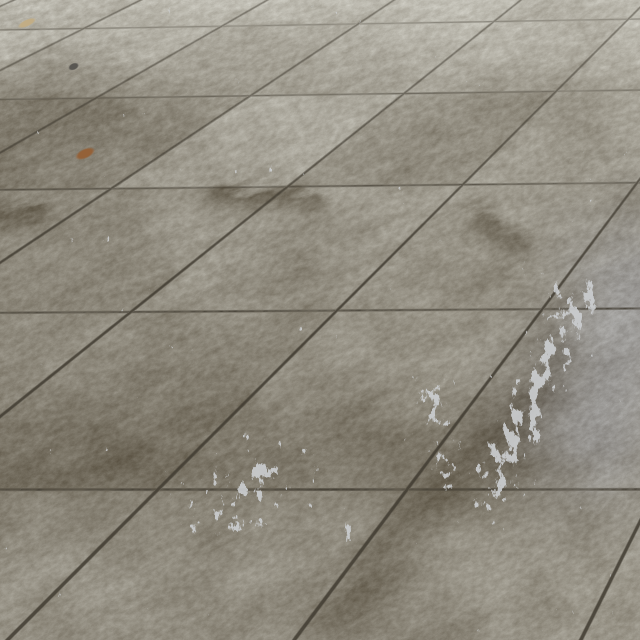
This texture is drawn by a Shadertoy shader. Its source:

```glsl
// Worn concrete paving seen in perspective, with stains, wet glints and leaves.
// The canvas is projected onto a ground grid; tone comes from broad light,
// per-slab variation and gradient noise, then joints and details go on top.

#define HORIZON 1.7917          // height of the vanishing line
#define VANISH_X 1.8034         // where the slanted joints converge
#define COLUMN_SCALE 4.0        // slab columns across
#define ROW_SCALE 7.115         // slab rows in depth
#define ROW_OFFSET 4.571
#define JOINT_WIDTH 0.0016
#define SLAB_VARIATION 0.16
#define GRAIN 0.30
#define DARK_STONE vec3(0.38, 0.35, 0.29)
#define LIGHT_STONE vec3(0.74, 0.73, 0.69)
#define JOINT_COLOR vec3(0.25, 0.23, 0.19)
#define GLINT_COLOR vec3(0.80, 0.81, 0.82)

float hash(vec2 p) {
    vec3 q = fract(p.xyx * 0.1031);
    q += dot(q, q.yzx + 33.33);
    return fract((q.x + q.y) * q.z);
}

float cornerSlope(vec2 corner, vec2 offset) {
    float angle = 6.2832 * hash(corner);
    return dot(vec2(cos(angle), sin(angle)), offset);
}

float gradientNoise(vec2 p) {
    vec2 i = floor(p), f = fract(p), e = vec2(1, 0);
    vec2 s = f * f * f * (f * (f * 6.0 - 15.0) + 10.0);
    return mix(mix(cornerSlope(i, f), cornerSlope(i + e, f - e), s.x),
               mix(cornerSlope(i + e.yx, f - e.yx), cornerSlope(i + 1.0, f - 1.0), s.x), s.y);
}

float fbm(vec2 p) {
    float sum = 0.0, gain = 0.6;
    for (int i = 0; i < 4; i++) {
        sum += gain * gradientNoise(p);
        p = mat2(1.6, 1.2, -1.2, 1.6) * p + 17.3;
        gain *= 0.55;
    }
    return sum;
}

// Soft smear along the segment a-b
float smear(vec2 p, vec2 a, vec2 b, float radius) {
    vec2 ab = b - a;
    float d = length(p - a - ab * clamp(dot(p - a, ab) / dot(ab, ab), 0.0, 1.0)) / radius;
    return exp(-d * d);
}

// Line mask at whole values of a ground coordinate
float joint(float coord, float halfWidth, float pixel) {
    float slope = length(vec2(dFdx(coord), dFdy(coord))) / pixel;
    float d = abs(fract(coord + 0.5) - 0.5) / slope;
    return 1.0 - smoothstep(halfWidth - pixel, halfWidth + pixel, d);
}

float leaf(vec2 p, vec2 center, vec2 size) {
    p = mat2(0.91, -0.42, 0.42, 0.91) * (p - center) / size;
    return 1.0 - smoothstep(0.7, 1.2, length(p));
}

void mainImage(out vec4 fragColor, in vec2 fragCoord) {
    vec2 uv = fragCoord / iResolution.xy;
    float pixel = 1.0 / iResolution.y;

    // Ground projection with a slight tilt of the far rows
    float tilt = 0.018 * (uv.x - 0.5) * (1.0 - (1.0 - uv.y) * 1.28);
    float column = COLUMN_SCALE * (1.0 + (uv.x - VANISH_X) / (HORIZON - uv.y));
    float depth = HORIZON - uv.y + tilt;
    float row = ROW_SCALE / depth - ROW_OFFSET;
    vec2 slab = floor(vec2(column, row));

    // Noise layers: cloudy dirt, brushed streaks, fine grain
    vec2 brushed = mat2(0.88, -0.48, 0.48, 0.88) * uv;
    float clouds = fbm(uv * vec2(5.0, 8.0) + 3.0);
    float streaks = fbm(brushed * vec2(13.0, 42.0) / depth);
    float grain = fbm(brushed * vec2(75.0, 125.0));
    vec2 p = uv + 0.035 * vec2(clouds, streaks);

    // Broad light, from bright far edge to dim foreground
    float tone = 0.46 + 0.15 * smoothstep(0.3, 0.75, uv.y) + 0.5 * smoothstep(0.8, 1.05, uv.y);
    tone += SLAB_VARIATION * (hash(slab + 40.0) - 0.5);
    tone += 0.16 * (1.0 - step(0.5, distance(slab, vec2(-2, 2))));
    tone += 0.28 * clouds + 0.22 * streaks + GRAIN * grain;

    // Damp and dirty areas
    tone -= 0.24 * smear(p, vec2(-0.1, 0.29), vec2(0.78, 0.29), 0.085);
    tone -= 0.22 * smear(p, vec2(-0.05, 0.72), vec2(0.08, 0.80), 0.15);
    tone -= 0.26 * smear(p, vec2(0.52, 0.03), vec2(0.69, 0.23), 0.045);
    tone -= 0.24 * smear(p, vec2(0.76, 0.28), vec2(0.87, 0.46), 0.05);
    tone -= 0.35 * smear(p, vec2(0.34, 0.69), vec2(0.50, 0.685), 0.017);
    tone -= 0.38 * smear(p, vec2(0.75, 0.655), vec2(0.81, 0.62), 0.023);
    tone -= 0.32 * smear(p, vec2(-0.02, 0.66), vec2(0.06, 0.66), 0.018);
    float cool = smear(p, vec2(0.93, 0.34), vec2(1.0, 0.54), 0.12);
    tone += 0.12 * cool + 0.12 * smear(p, vec2(0.78, 0.10), vec2(1.0, 0.12), 0.15);
    vec3 color = mix(DARK_STONE, LIGHT_STONE, clamp(tone, -0.3, 1.2));
    color += cool * vec3(-0.01, 0.0, 0.035);

    // Joints, fainter across and in the distance
    float near = 1.0 - 0.4 * smoothstep(0.5, 1.0, uv.y);
    float wear = clamp(0.65 + 0.7 * clouds + 0.5 * grain, 0.3, 0.9);
    float lines = max(0.85 * joint(column, JOINT_WIDTH * depth, pixel),
                      wear * joint(row, 0.8 * JOINT_WIDTH * depth, pixel));
    lines = max(lines, 0.22 * joint(row, 4.0 * JOINT_WIDTH * depth, 5.0 * pixel) * wear);
    color = mix(color, JOINT_COLOR, lines * near);

    // Broken reflections of the sky in shallow water
    float water = smear(uv, vec2(0.90, 0.53), vec2(0.77, 0.24), 0.042);
    water = max(water, 0.75 * smear(uv, vec2(0.34, 0.20), vec2(0.42, 0.26), 0.055));
    water = max(water, 0.80 * smear(uv, vec2(0.665, 0.39), vec2(0.70, 0.27), 0.035));
    water = max(water, 0.60 * smear(uv, vec2(0.51, 0.19), vec2(0.54, 0.17), 0.03));
    float ripples = fbm(uv * vec2(58.0, 36.0) + 9.0);
    color = mix(color, GLINT_COLOR, 0.9 * smoothstep(0.0, 0.13, ripples + 0.45 * water - 0.42));

    // Fallen leaves
    color = mix(color, vec3(0.58, 0.38, 0.22), leaf(uv, vec2(0.133, 0.760), vec2(0.015, 0.007)));
    color = mix(color, vec3(0.76, 0.68, 0.52), leaf(uv, vec2(0.042, 0.964), vec2(0.014, 0.005)));
    color = mix(color, vec3(0.35, 0.34, 0.32), leaf(uv, vec2(0.115, 0.896), vec2(0.008, 0.005)));

    fragColor = vec4(clamp(color, 0.0, 1.0), 1.0);
}
```
